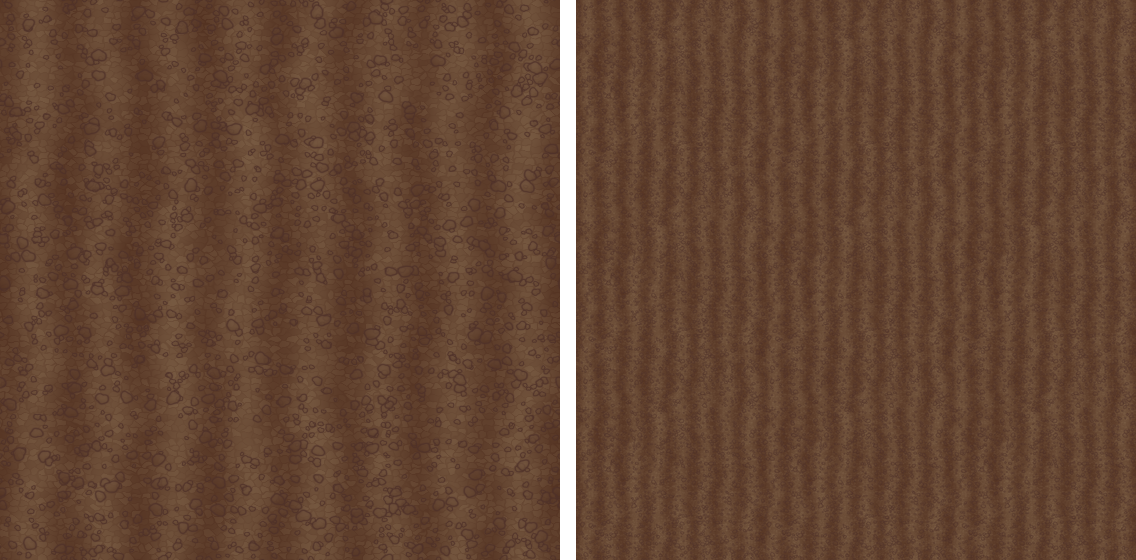
Left: one tile. Right: repeated 3 by 3.
A Shadertoy shader for this texture:

```glsl
const vec3 DARK_SOIL = vec3(0.335, 0.205, 0.138);
const vec3 LIGHT_SOIL = vec3(0.465, 0.350, 0.255);
const vec3 RIM_COLOR = vec3(0.305, 0.188, 0.158);
const float TAU = 6.2831853;
const float FURROWS = 8.0;
const float FURROW_DEPTH = 0.25;
const float MOTTLE_DEPTH = 0.42;
const vec2 FLAKE_GRID = vec2(60.0, 92.0);
const float FLAKE_DEPTH = 0.17;
const float RIM_STRENGTH = 0.74;
const float FILL_STRENGTH = 0.75;

vec3 hash3(vec2 p) {
    vec3 q = fract(p.xyx * vec3(0.1031, 0.1030, 0.0973));
    q += dot(q, q.yxz + 33.33);
    return fract((q.xxy + q.yzz) * q.zyx);
}

// Smooth value noise that wraps on a whole number of cells
float wrapNoise(vec2 uv, vec2 grid, float seed) {
    vec2 p = uv * grid, cell = floor(p), f = p - cell;
    f = f * f * (3.0 - 2.0 * f);
    float a = hash3(mod(cell, grid) + seed).x;
    float b = hash3(mod(cell + vec2(1, 0), grid) + seed).x;
    float c = hash3(mod(cell + vec2(0, 1), grid) + seed).x;
    float d = hash3(mod(cell + vec2(1, 1), grid) + seed).x;
    return mix(mix(a, b, f.x), mix(c, d, f.x), f.y);
}

// Flat cellular flakes: raised faces parted by soft dark gaps
float flakes(vec2 uv) {
    vec2 ragged = uv + 0.0012 * sin(TAU * (uv.yx * vec2(67, 59) + uv * vec2(23, 31)));
    vec2 p = ragged * FLAKE_GRID, cell = floor(p);
    float nearest = 9.0, second = 9.0, shade = 0.0;
    for (int j = -1; j <= 1; j++)
    for (int i = -1; i <= 1; i++) {
        vec2 c = cell + vec2(i, j);
        vec3 h = hash3(mod(c, FLAKE_GRID) + 211.0);
        float d = length(c + 0.1 + 0.8 * h.xy - p);
        if (d < nearest) {
            second = nearest;
            nearest = d;
            shade = h.z;
        } else second = min(second, d);
    }
    float face = smoothstep(0.04, 0.26, second - nearest);
    return face * mix(0.15, 1.0, shade) - 0.47;
}

// Broad vertical furrows with uneven mottling
float soilTone(vec2 uv) {
    float sway = 0.07 * sin(TAU * (2.0 * uv.y + uv.x)) + 0.05 * sin(TAU * (5.0 * uv.y - 2.0 * uv.x));
    float furrow = -cos(TAU * (FURROWS * uv.x + sway));
    float mottle = 0.50 * wrapNoise(uv, vec2(9, 7), 17.0)
                 + 0.30 * wrapNoise(uv, vec2(19, 23), 53.0)
                 + 0.20 * wrapNoise(uv, vec2(31, 80), 97.0);
    return 0.5 + FURROW_DEPTH * furrow + MOTTLE_DEPTH * (mottle - 0.5);
}

// One layer of scattered pebbles with dark rounded rims
vec3 addPebbles(vec3 color, vec3 fill, vec2 uv, float grid, float radius,
                float density, float rimWidth, float seed) {
    float pixel = 1.0 / iResolution.y;
    float width = max(rimWidth, 0.5 * pixel);
    vec2 p = uv * grid, cell = floor(p);
    for (int j = -1; j <= 1; j++)
    for (int i = -1; i <= 1; i++) {
        vec2 c = cell + vec2(i, j), id = mod(c, grid);
        vec3 place = hash3(id + seed), form = hash3(id + seed + 71.0);
        float cluster = wrapNoise(id / grid, vec2(13), 137.0);
        if (place.z > density * (0.5 + cluster)) continue;
        vec2 v = (p - c - place.xy) / grid;
        v.y *= 1.12;
        float angle = atan(v.y, v.x);
        float wobble = 1.0 + 0.13 * sin(2.0 * angle + TAU * form.x)
                           + 0.08 * sin(3.0 * angle + TAU * form.y)
                           + 0.04 * sin(5.0 * angle + TAU * form.z);
        float d = length(v) - radius * mix(0.7, 1.3, form.z) * wobble;
        float inside = smoothstep(pixel, -pixel, d);
        float rim = exp(-d * d / (2.0 * width * width));
        float innerShade = inside * 0.3 * exp(d / (2.5 * width));
        float glow = 0.02 * clamp(v.y / radius, -1.0, 1.0);
        color = mix(color, fill + glow, inside * FILL_STRENGTH);
        color = mix(color, RIM_COLOR, max(rim * RIM_STRENGTH, innerShade));
    }
    return color;
}

void mainImage(out vec4 fragColor, in vec2 fragCoord) {
    vec2 uv = fragCoord / iResolution.xy;
    float tone = soilTone(uv);
    vec3 fill = mix(DARK_SOIL, LIGHT_SOIL, tone);
    vec3 color = mix(DARK_SOIL, LIGHT_SOIL, tone + FLAKE_DEPTH * 2.0 * flakes(uv));

    // Small, medium and large stones
    color = addPebbles(color, fill, uv, 58.0, 0.0040, 0.38, 0.0010, 307.0);
    color = addPebbles(color, fill, uv, 40.0, 0.0063, 0.38, 0.0012, 401.0);
    color = addPebbles(color, fill, uv, 25.0, 0.0092, 0.40, 0.0014, 503.0);
    fragColor = vec4(color, 1.0);
}
```
